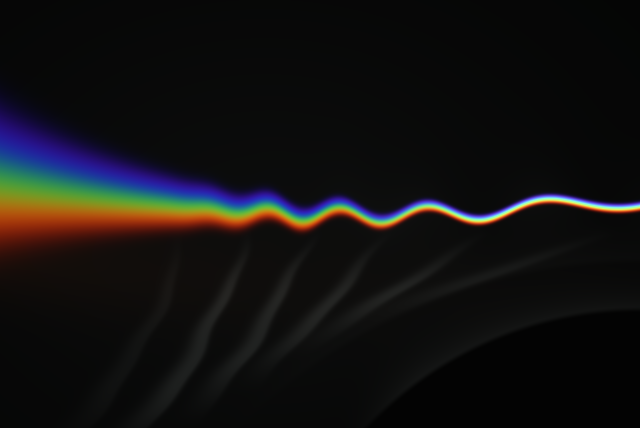
This background is drawn by a Shadertoy shader. Its source:

```glsl
// A rainbow beam narrows from a wide fan into a thin rippling thread over a dark room.
// The beam is a chirped cosine with one soft lobe per colour; smoky filaments trail
// below it as bent lines, and two large circles shape the dark dome at lower right.

const float ASPECT = 1.5;                        // design width over height
const vec3 SMOKE = vec3(0.94, 1.0, 0.97);        // tint of the grey haze
const vec3 EMBER = vec3(0.05, 0.018, 0.004);     // warm spill under the fan
const float BEAM_LEVEL = 0.50;                   // lowest height of the beam path
const float BEAM_BOW = 0.24;                     // curvature of that path
const vec2 BEAM_WIDTH = vec2(0.016, 0.205);      // thread width, extra fan width
const float FAN_POWER = 3.45;                    // how quickly the fan narrows
const vec3 CHIRP = vec3(-4.92, 14.2, -5.75);     // ripple phase polynomial, in turns
const vec2 RIPPLE = vec2(0.014, 0.021);          // ripple height, left and right
const vec3 LOBE_POS = vec3(-0.38, -0.09, 0.35);  // red, green, blue across the beam
const vec3 LOBE_SIZE = vec3(0.34, 0.36, 0.39);
const vec3 LOBE_GAIN = vec3(0.73, 0.65, 0.65);
const vec3 DOME = vec3(1.5, -0.608, 0.885);      // centre and radius
const vec3 VEIL = vec3(1.5, -0.941, 1.33);
const float FILAMENT_TOP = 0.45;
const float FILAMENT_GAIN = 0.075;

float lobe(float d, float size) {
    return exp(-d * d / (size * size));
}

float circleDistance(vec2 p, vec3 circle) {
    return length(p - circle.xy) - circle.z;
}

// Height of the beam centre at x in 0..1
float beamHeight(float x) {
    float turns = CHIRP.x + x * (CHIRP.y + x * CHIRP.z);
    float swing = mix(RIPPLE.x, RIPPLE.y, x) * smoothstep(0.25, 0.5, x);
    return BEAM_LEVEL + BEAM_BOW * (x - 0.6) * (x - 0.6) + swing * cos(6.28318 * turns);
}

// Spectrum across the beam: s is -1 at the red rim and +1 at the violet rim
vec3 beamColor(float s, float x) {
    vec3 d = (vec3(s) - LOBE_POS) / LOBE_SIZE;
    vec3 color = LOBE_GAIN * exp(-d * d);
    color.r += 0.13 * lobe(s - 0.5, 0.25);
    float whiteness = smoothstep(0.48, 0.82, x);
    color += 0.36 * whiteness * lobe(s - 0.08, 0.42);
    return color * mix(0.92, 1.12, smoothstep(0.1, 0.5, x));
}

// Bent streaks with a crisp right side and a smoky left side
float filaments(vec2 p) {
    float depth = FILAMENT_TOP - p.y;
    float below = max(depth, 0.0);
    float sum = 0.0;
    for (int i = -1; i < 5; i++) {
        float n = float(i);
        float slope = 0.25 * exp(0.59 * n);
        float bend = max(0.6 - 0.22 * n, 0.0);
        float start = 0.58 + 0.15 * n + 0.0035 * n * n * n;
        float sway = 0.006 * sin(24.0 * below + 2.0 * n) + 0.003 * sin(51.0 * below + n);
        float path = start - below * (slope + bend * below) + sway;
        float tilt = slope + 2.0 * bend * below;
        float side = (p.x - path) / sqrt(1.0 + tilt * tilt);
        float size = side > 0.0 ? 0.009 : 0.014 + 0.045 * below;
        float reach = 0.54 - 0.08 * max(n, 0.0);
        float fade = smoothstep(-0.03, 0.16, depth) * (1.0 - smoothstep(reach - 0.2, reach, depth));
        float fold = lobe(side + 0.07 * below, 0.01 + 0.04 * below);
        float gain = (i < 0) ? 0.4 : 1.0;
        sum += gain * fade * (lobe(side, size) + 0.35 * fold);
    }
    return sum;
}

// Grey haze of the room, including the veil and the dome
float roomLight(vec2 p, float offset) {
    float haze = 0.018 + 0.03 * lobe(length((p - vec2(0.62, 0.46)) * vec2(0.75, 1.0)), 0.55);
    float streaks = 0.5 + 0.5 * sin(14.0 * p.x + 5.0 * p.y + 1.5 * sin(5.0 * p.x));
    haze += 0.022 * streaks * exp(-abs(offset) / 0.055) * smoothstep(0.4, 0.8, p.x);

    float veil = circleDistance(p, VEIL);
    haze += 0.018 * smoothstep(-0.008, 0.012, veil) * exp(-max(veil, 0.0) / 0.07)
          * smoothstep(0.5, 0.9, p.x);
    haze += FILAMENT_GAIN * filaments(p) * mix(0.45, 1.0, smoothstep(-0.03, 0.01, veil));

    float dome = circleDistance(p, DOME);
    haze += 0.055 * exp(-max(dome, 0.0) / 0.045) * smoothstep(0.78, 1.0, p.x);
    return mix(0.012, haze, smoothstep(-0.008, 0.008, dome));
}

void mainImage(out vec4 fragColor, in vec2 fragCoord) {
    vec2 uv = fragCoord / iResolution.xy;
    vec2 p = vec2(uv.x * ASPECT, uv.y);

    float offset = uv.y - beamHeight(uv.x);
    float width = BEAM_WIDTH.x + BEAM_WIDTH.y * pow(max(1.0 - uv.x, 0.0), FAN_POWER);

    vec3 color = SMOKE * roomLight(p, offset);
    color += EMBER * lobe(offset + 0.17, 0.11) * exp(-3.0 * uv.x);

    // Light replaces the haze where the beam is strong
    vec3 beam = beamColor(offset / width, uv.x);
    color = color * (1.0 - clamp(beam, 0.0, 1.0)) + beam;

    fragColor = vec4(clamp(color, 0.0, 1.0), 1.0);
}
```
